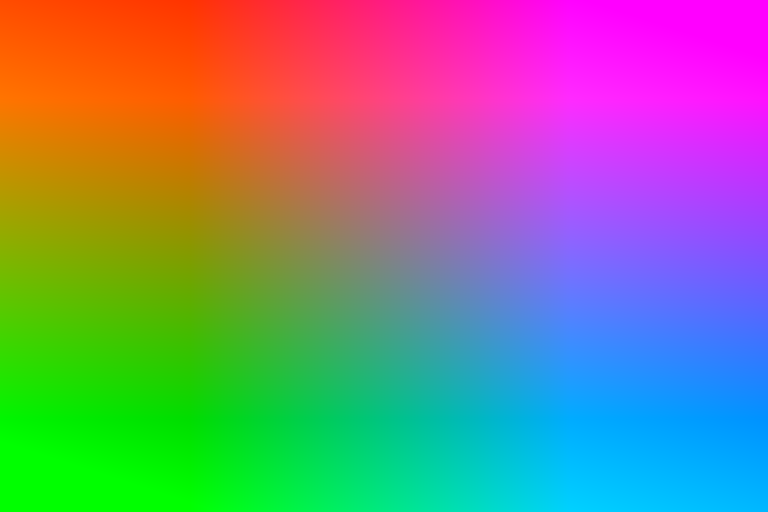
Reproduce this background procedurally as a Shadertoy shader.

```glsl
const float LUMA = 0.5;                 // constant brightness of the plane
const float BLACK_LEVEL = 0.0625;       // studio-range black
const float LUMA_GAIN = 1.164;          // studio range to full range
const float RED_FROM_V = 1.596;
const vec2 GREEN_FROM_UV = vec2(-0.392, -0.813);
const float BLUE_FROM_U = 2.017;

// Converts studio-range luma and centred chroma to RGB
vec3 yuvToRgb(float luma, vec2 chroma) {
    float grey = LUMA_GAIN * (luma - BLACK_LEVEL);
    return grey + vec3(RED_FROM_V * chroma.y,
                       dot(GREEN_FROM_UV, chroma),
                       BLUE_FROM_U * chroma.x);
}

void mainImage(out vec4 fragColor, in vec2 fragCoord) {
    // Chroma plane: U runs rightwards, V runs upwards
    vec2 chroma = fragCoord / iResolution.xy - 0.5;
    vec3 color = yuvToRgb(LUMA, chroma);
    fragColor = vec4(clamp(color, 0.0, 1.0), 1.0);
}
```
